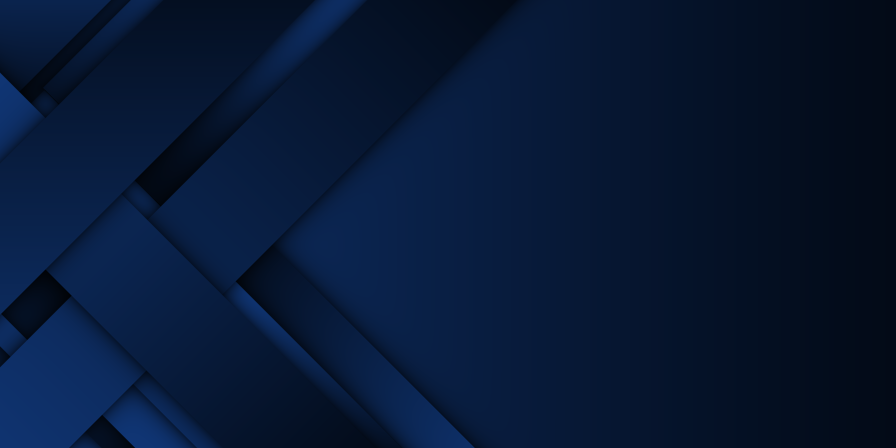
A Shadertoy shader for this background:

```glsl
#define INK vec3(0.010, 0.040, 0.090)
#define BLUE vec3(0.065, 0.220, 0.480)
#define SHADOW_DEPTH 0.55
#define SHADOW_WIDTH 0.020
#define FAR 4.0

// Shade between ink and blue
vec3 tone(float light) {
    return mix(INK, BLUE, clamp(light, 0.0, 1.1));
}

// Signed distance to a box in diagonal coordinates
float boxDistance(vec2 q, vec2 lo, vec2 hi) {
    vec2 a = max(lo - q, q - hi) * 0.70711;
    return length(max(a, 0.0)) + min(max(a.x, a.y), 0.0);
}

// Lay a panel over the colour, with a soft shadow around it
void panel(inout vec3 color, vec2 q, vec2 lo, vec2 hi, float light) {
    float dist = boxDistance(q, lo, hi);
    float edge = 0.7 / iResolution.y;
    color *= 1.0 - SHADOW_DEPTH * exp(-max(dist, 0.0) / SHADOW_WIDTH);
    color = mix(color, tone(light), smoothstep(edge, -edge, dist));
}

void mainImage(out vec4 fragColor, in vec2 fragCoord) {
    vec2 p = fragCoord / iResolution.y;
    float depth = 1.0 - p.y;

    // Diagonal axes: q.x grows down-right, q.y grows up-right
    vec2 q = vec2(p.x + depth, p.x - depth);

    // Backdrop fading to the right
    float fade = clamp((2.0 - p.x) / 1.38, 0.0, 1.0);
    vec3 color = tone(0.65 * pow(fade, 1.15));

    // Falling ribbons on the right
    panel(color, q, vec2(0.80, -0.102), vec2(FAR, 0.060), 0.15 + 0.75 * (q.x - 1.17));
    panel(color, q, vec2(-FAR, -0.170), vec2(FAR, -0.102), 1.05 - 1.3 * max(q.x - 1.2, 0.0));

    // Rising strip between the two wide bands
    panel(color, q, vec2(0.690, -0.100), vec2(0.830, FAR), 0.9 * smoothstep(-0.12, 0.8, q.y));

    // Upper left layers
    float cornerLight = 0.2 + 1.3 * (q.y + 0.1);
    panel(color, q, vec2(0.240, -0.162), vec2(0.300, FAR), 0.75 * cornerLight);
    panel(color, q, vec2(0.292, -0.100), vec2(0.380, FAR), cornerLight);
    panel(color, q, vec2(-FAR, -0.170), vec2(0.248, FAR), 0.55 - 1.8 * depth);

    // Lower left layers
    panel(color, q, vec2(0.60, -FAR), vec2(0.90, -0.48), 1.5 * (-0.5 - q.y));
    panel(color, q, vec2(1.10, -FAR), vec2(FAR, -0.48), 0.95);
    panel(color, q, vec2(0.60, -0.773), vec2(FAR, -0.698), 0.9 - 1.6 * (q.x - 0.75));
    panel(color, q, vec2(1.10, -0.698), vec2(FAR, -0.48), 0.95);
    panel(color, q, vec2(1.10, -0.560), vec2(FAR, -0.48), 0.75);

    // Wide bands, from back to front
    panel(color, q, vec2(0.820, -FAR), vec2(1.154, FAR), 0.48 - 0.42 * q.y);
    panel(color, q, vec2(-FAR, -0.500), vec2(FAR, -0.162), 0.62 - 0.55 * (q.x - 0.75));
    panel(color, q, vec2(0.365, -FAR), vec2(0.703, FAR), 0.10 + 0.85 * depth);

    fragColor = vec4(color, 1.0);
}
```
